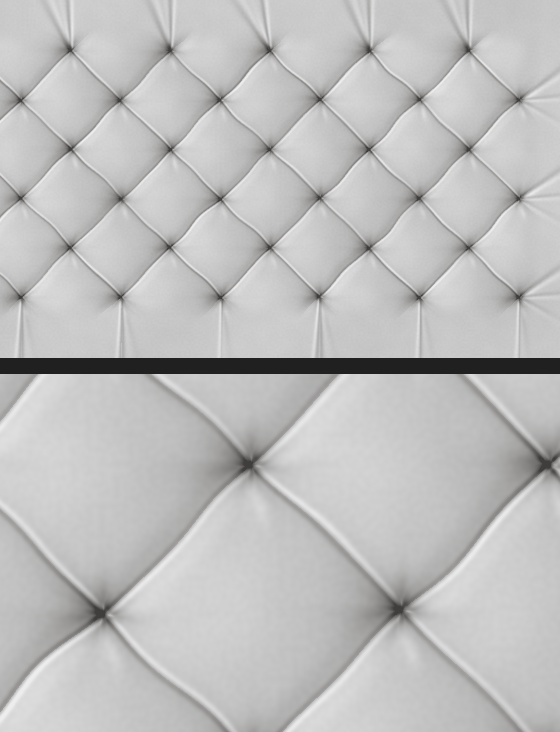
Top, the full canvas; bottom, a detail of the centre.
This texture is drawn by a WebGL 2 fragment shader. Its source:

```glsl
#version 300 es
precision highp float;
// Deep-buttoned pale leather: a diagonal lattice of soft pillows, lit from the left.
// Seams lie on integer lines of a skewed grid, buttons on its crossings;
// the open top, bottom and right borders carry loose folds fanning from the buttons.
uniform vec2 u_resolution;
out vec4 outColor;

const float PI = 3.14159265;

vec2 gradientAt(vec2 cell) {
  float a = 2.0 * PI * fract(sin(dot(cell, vec2(127.1, 311.7))) * 43758.55);
  return vec2(cos(a), sin(a));
}

float gradientNoise(vec2 p) {
  vec2 i = floor(p), f = p - i;
  vec2 w = f * f * f * (f * (f * 6.0 - 15.0) + 10.0);
  vec2 e = vec2(0.0, 1.0);
  float low = mix(dot(gradientAt(i), f), dot(gradientAt(i + e.yx), f - e.yx), w.x);
  float high = mix(dot(gradientAt(i + e), f - e), dot(gradientAt(i + 1.0), f - 1.0), w.x);
  return mix(low, high, w.y);
}

float bell(float x) { return exp(-x * x); }

// Thin dark crease with a bright rolled lip on its positive side
float seam(float d, float along) {
  float w = 0.012 + 0.006 * abs(sin(PI * along));
  return 0.13 * bell((d - 0.019) / w) - 0.15 * bell((d + 0.008) / w);
}

// Fold leaving a button along a direction, widening and fading as it goes
float fold(vec2 r, vec2 direction, float width, float reach) {
  vec2 n = normalize(direction);
  float t = dot(r, n), s = n.x * r.y - n.y * r.x;
  float w = width * (0.5 + 0.6 * max(t, 0.0));
  float strength = smoothstep(0.0, 0.12, t) * exp(-max(t, 0.0) / reach);
  return strength * (0.13 * bell((s + w) / w) - 0.17 * bell((s - 0.6 * w) / w));
}

void main() {
  vec2 p = gl_FragCoord.xy / u_resolution.y;

  // Lattice units: buttons sit where x and y are integers with an even sum
  vec2 q = (p - vec2(0.061, 0.169)) / vec2(0.139, 0.1378);
  q += 0.035 * vec2(gradientNoise(q * 0.6), gradientNoise(q * 0.6 + 31.0));
  vec2 diagonal = 0.5 * vec2(q.x + q.y, q.x - q.y);
  vec2 crossing = floor(diagonal + 0.5);
  vec2 button = vec2(crossing.x + crossing.y, crossing.x - crossing.y);

  // Seams wander between buttons but stay pinned at them
  vec2 pinned = sin(PI * diagonal.yx);
  vec2 bent = diagonal + pinned * pinned * 0.075
    * vec2(gradientNoise(q * 0.9 + 7.0), gradientNoise(q * 0.9 + 19.0));
  bent += vec2(0.008, -0.012) * sin(2.0 * PI * diagonal.yx);
  vec2 d = bent - floor(bent + 0.5);

  // Pillow body: bright on the left, shaded towards lower right
  vec2 tile = fract(bent) - 0.5;
  float across = tile.x + tile.y, upward = tile.x - tile.y;
  float body = -0.055 * across + 0.018 * upward;
  body += 0.035 * bell(length(vec2(across + 0.25, upward)) / 0.45);
  body -= 0.07 * bell((d.y + 0.055) / 0.07) * (0.6 + 0.4 * abs(pinned.x));
  body += 0.035 * bell((d.y - 0.08) / 0.06);
  body -= 0.035 * bell(d.x / 0.08);
  body -= 0.018 * bell((q.y - floor(q.y + 0.5)) / 0.05) * abs(across);

  float quilted = smoothstep(5.5, 5.0, q.y) * smoothstep(-0.5, 0.0, q.y)
    * smoothstep(10.5, 10.0, q.x);
  float stitched = smoothstep(5.06, 5.0, q.y) * smoothstep(-0.06, 0.0, q.y)
    * smoothstep(10.06, 10.0, q.x);
  float tone = 0.772 + mix(0.012, body, quilted);
  float wear = 0.85 + 0.6 * gradientNoise(q * 0.8 + 53.0);
  tone += stitched * wear * (seam(d.x, diagonal.y) + seam(d.y, diagonal.x));

  // Loose folds on the three open borders
  vec2 top = q - vec2(2.0 * floor(q.x * 0.5) + 1.0, 5.0);
  vec2 bottom = q - vec2(2.0 * floor((q.x + 1.0) * 0.5), 0.0);
  vec2 side = q - vec2(10.0, clamp(2.0 * floor((q.y + 1.0) * 0.5), 0.0, 4.0));
  float sway = 0.15 * sin(floor(q.x * 0.5) * 2.3);
  if (top.y > 0.0 && q.x < 10.0) {
    tone += fold(top, vec2(-0.05 + 0.6 * sway, 1.0), 0.045, 2.0);
    tone += fold(top, vec2(-0.5 + sway, 1.0), 0.075, 1.1);
    tone += 0.5 * fold(top, vec2(-0.28 + sway, 1.0), 0.05, 0.8);
  }
  if (bottom.y < 0.0) {
    tone += fold(bottom, vec2(-0.03 + 0.3 * sway, -1.0), 0.04, 2.0);
    tone += 0.45 * fold(bottom, vec2(0.17 + 0.5 * sway, -1.0), 0.06, 0.7);
  }
  if (side.x > 0.0 && q.y < 5.0) {
    tone += fold(side, vec2(1.0, 0.68), 0.065, 1.1);
    tone += 0.7 * fold(side, vec2(1.0, 0.08), 0.05, 0.9);
    tone += 0.5 * fold(side, vec2(1.0, -0.55), 0.06, 0.6);
  }

  // Sunken buttons: soft hollow, radial puckers and a small ragged dark core
  vec2 r = q - button;
  float dist = length(r), angle = atan(r.y, r.x);
  float present = step(-0.5, button.y) * step(button.y, 5.5) * step(button.x, 10.5);
  float spin = 6.0 * gradientNoise(button * 0.37 + 0.4);
  float pucker = sin(angle * 7.0 + spin) + 0.6 * sin(angle * 11.0 - spin);
  float hollow = 0.13 * bell(dist / 0.2) + 0.05 * bell(length(r + vec2(0.22, 0.0)) / 0.22);
  hollow -= 0.055 * pucker * smoothstep(0.02, 0.12, dist) * exp(-dist * 6.0);
  hollow += 0.28 * bell(dist / (0.075 + 0.018 * pucker));
  tone -= present * hollow;
  tone += present * 0.08 * bell((r.x + 0.25 * r.y) / 0.05) * bell((r.y + 0.26) / 0.13);

  // Broad unevenness and fine leather grain
  tone += 0.035 * gradientNoise(p * 3.5 + 11.0) + 0.012 * gradientNoise(p * 22.0);
  tone += 0.016 * gradientNoise(p * 150.0);
  tone = clamp(tone, 0.25, 0.93);
  vec3 warmth = vec3(0.0, -0.006, -0.012) * smoothstep(0.8, 0.5, tone);
  outColor = vec4(tone + warmth, 1.0);
}
```
